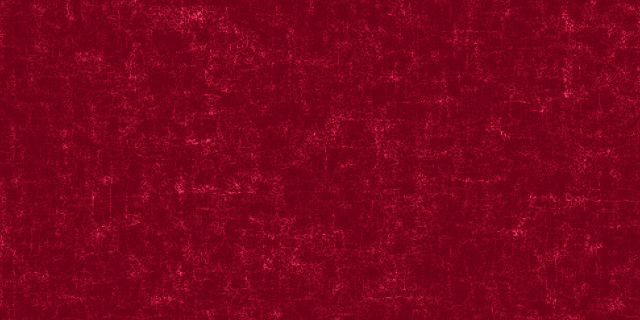
Write a WebGL 1 fragment shader that draws this texture.

```glsl
precision highp float;
// Crimson woven cloth with broken, paler slub threads running both ways.
uniform vec2 u_resolution;

float hash(vec2 cell) {
    vec3 q = fract(vec3(cell.xyx) * vec3(0.1031, 0.1030, 0.0973));
    q += dot(q, q.yzx + 33.33);
    return fract((q.x + q.y) * q.z);
}

float noise(vec2 p) {
    vec2 cell = floor(p);
    vec2 f = fract(p);
    f = f * f * (3.0 - 2.0 * f);
    float low = mix(hash(cell), hash(cell + vec2(1.0, 0.0)), f.x);
    float high = mix(hash(cell + vec2(0.0, 1.0)), hash(cell + vec2(1.0)), f.x);
    return mix(low, high, f.y);
}

// Thin ridges stretched along x, faded in and out along their length
float threads(vec2 p, vec2 density, float seed) {
    float level = noise(p * density + seed) * 2.0 - 1.0;
    float ridge = exp(-abs(level) * 240.0 / density.y);
    float patches = noise(p * density * vec2(1.7, 0.8) + seed * 2.3 + 19.0);
    return ridge * smoothstep(0.35, 0.9, patches);
}

// Three thread sizes, from coarse slubs to fine fibres
float threadLayers(vec2 p, float seed) {
    float sum = 0.0;
    float weight = 1.0;
    vec2 density = vec2(8.0, 36.0);
    for (int i = 0; i < 3; i++) {
        sum += weight * threads(p, density, seed + float(i) * 37.7);
        density *= 1.62;
        weight *= 0.68;
    }
    return sum;
}

// Colour rises from deep crimson to pink with the amount of light
vec3 dye(float light) {
    vec3 deepCrimson = vec3(0.418, 0.0, 0.085);
    vec3 tint = vec3(1.0, 0.12, 0.35);
    vec3 bloom = vec3(0.0, 0.7, 0.6);
    return deepCrimson + tint * light + bloom * light * light;
}

void main() {
    vec2 p = gl_FragCoord.xy / u_resolution.y;

    // Slight wander of the threads
    vec2 wander = vec2(noise(p * 34.0 + 5.0), noise(p * 34.0 + 71.0)) - 0.5;
    vec2 q = p + 0.009 * wander;

    float weave = threadLayers(q, 11.0) + threadLayers(q.yx, 153.0);
    weave *= 0.7 + 0.6 * noise(p * 5.0 + 40.0);

    // Fine fibre grain breaks up the threads and the ground
    float grain = noise(p * 243.0 + 7.0);
    float speckle = grain * grain * 3.4;
    float light = 0.115 * weave * (0.3 + 0.7 * speckle) + 0.012 * speckle;

    gl_FragColor = vec4(dye(min(light, 0.5)), 1.0);
}
```
